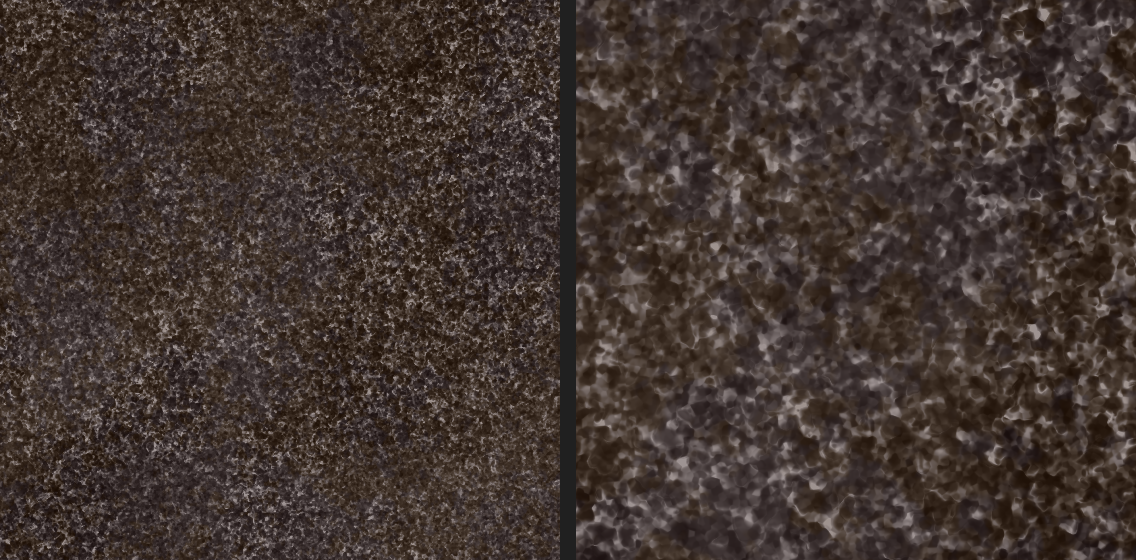
Left: the whole. Right: its middle third, enlarged.
This texture is drawn by a WebGL 1 fragment shader. Its source:

```glsl
precision highp float;
// Weathered dark metal: fine grey-brown grain eaten by small round pits with
// pale broken rims. Cellular noise gives pits, grain, rust and broad stains;
// all of them add up to one exposure value that sets the tone.
uniform vec2 u_resolution;

// Sizes, in cells per canvas
const float PIT_SCALE = 64.0;
const float SMALL_PIT_SCALE = 108.0;
const float COARSE_GRAIN = 92.0;
const float MEDIUM_GRAIN = 165.0;
const float FINE_GRAIN = 290.0;
const float RUST_SCALE = 48.0;

// Strengths
const float PIT_DEPTH = 1.5;
const float RIM_LIGHT = 0.6;
const float GRAIN_STRENGTH = 1.15;
const float STAIN_STRENGTH = 1.3;
const float PIT_WARP = 0.6;
const float CONTRAST = 0.32;
const float EXPOSURE = 0.38;

// Colours: a middle tone, and offsets towards grey steel or brown rust
const float MID_TONE = 0.235;
const vec3 STEEL_TINT = vec3(0.0, -0.041, -0.042);
const vec3 RUST_TINT = vec3(0.004, -0.051, -0.090);

// Random offset (xy) and value (z) of a cell
vec3 hash3(vec2 cell) {
  vec3 h = fract(cell.xyx * vec3(0.1031, 0.1030, 0.0973));
  h += dot(h, h.yxz + 33.33);
  return fract((h.xxy + h.yzz) * h.zyx);
}

// Smooth cellular noise, 0 to 1: random cell values blended by distance
float cellNoise(vec2 p) {
  vec2 base = floor(p);
  float total = 0.0;
  float weights = 0.0;
  for (int y = -1; y <= 1; y++) {
    for (int x = -1; x <= 1; x++) {
      vec2 cell = base + vec2(float(x), float(y));
      vec3 h = hash3(cell);
      vec2 d = cell + h.xy - p;
      float w = exp(-7.0 * dot(d, d));
      total += w * h.z;
      weights += w;
    }
  }
  return total / weights;
}

// Signed distance to the nearest pit edge; radii vary from cell to cell
float pitDistance(vec2 p, float maxRadius) {
  vec2 base = floor(p);
  float nearest = 2.0;
  for (int y = -1; y <= 1; y++) {
    for (int x = -1; x <= 1; x++) {
      vec2 cell = base + vec2(float(x), float(y));
      vec3 h = hash3(cell + 71.0);
      float radius = maxRadius * mix(0.15, 1.0, h.z);
      nearest = min(nearest, length(cell + h.xy - p) - radius);
    }
  }
  return nearest;
}

void main() {
  vec2 uv = gl_FragCoord.xy / min(u_resolution.x, u_resolution.y);

  // Grain in three sizes, centred on zero
  float coarse = cellNoise(uv * COARSE_GRAIN + 13.0) - 0.5;
  float medium = cellNoise(uv * MEDIUM_GRAIN + 29.0) - 0.5;
  float fine = cellNoise(uv * FINE_GRAIN + 47.0) - 0.5;
  float grain = 1.5 * coarse + 2.3 * medium + 2.2 * fine;

  // Broad stains, and worn areas where the pits fade out
  float broad = cellNoise(uv * 4.0 + 5.0) - 0.5;
  float patches = cellNoise(uv * 11.0 + 83.0) - 0.5;
  float stain = 0.55 * broad + 0.45 * patches;
  float wear = cellNoise(uv * 5.0 + 120.0) + 0.5 * patches;
  float relief = mix(0.45, 1.1, smoothstep(0.2, 0.6, wear));

  // Two sizes of pits with ragged edges
  vec2 warp = PIT_WARP * vec2(coarse + 0.5 * medium, medium - 0.5 * coarse);
  float large = pitDistance(uv * PIT_SCALE + warp, 0.48);
  float small = pitDistance(uv * SMALL_PIT_SCALE + warp, 0.36);
  float pit = max(smoothstep(0.10, -0.12, large),
                  0.7 * smoothstep(0.12, -0.12, small));
  float rim = smoothstep(0.02, 0.12, large) * smoothstep(0.32, 0.14, large);
  rim *= smoothstep(-0.2, 0.25, medium + 0.5 * fine) * (1.0 - pit);

  // Sum of the layers, turned into a skewed tone with few bright specks
  float light = EXPOSURE + STAIN_STRENGTH * stain;
  light += GRAIN_STRENGTH * grain * (1.0 - 0.5 * pit) * mix(0.75, 1.0, relief);
  light += relief * (RIM_LIGHT * rim - PIT_DEPTH * pit);
  float tone = clamp(MID_TONE * exp(CONTRAST * light), 0.09, 0.62);

  // Rust gathers in speckled patches and spares the brightest grain
  float rustField = cellNoise(uv * 6.0 + 211.0)
                  + 0.8 * (cellNoise(uv * RUST_SCALE + 157.0) - 0.5)
                  + 0.5 * (cellNoise(uv * MEDIUM_GRAIN + 301.0) - 0.5);
  float rust = smoothstep(0.22, 0.75, rustField);
  rust *= 1.0 - 0.6 * smoothstep(0.30, 0.44, tone);

  vec3 color = vec3(tone) + mix(STEEL_TINT, RUST_TINT, rust);
  gl_FragColor = vec4(max(color, 0.0), 1.0);
}
```
